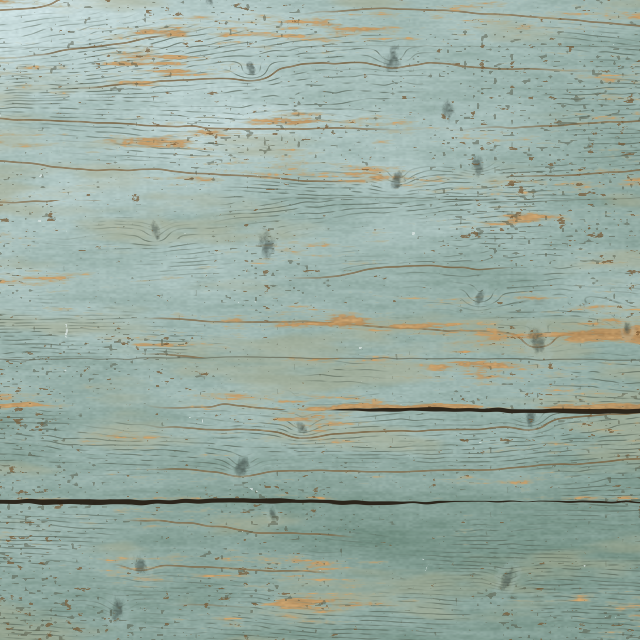
Reproduce this texture procedurally as a three.js fragment shader.

```glsl
// Weathered planks under worn blue-green paint, lit from the upper left.
// Contours of a warped height field give the grain, stretched noise peels
// the paint back to orange wood, and wobbling lines form the plank gaps.
varying vec2 vUv;

float hash(vec2 p) {
  return fract(sin(dot(p, vec2(127.1, 311.7))) * 43758.5453);
}

float noise(vec2 p) {
  vec2 i = floor(p), f = fract(p);
  f = f * f * (3.0 - 2.0 * f);
  return mix(mix(hash(i), hash(i + vec2(1.0, 0.0)), f.x),
             mix(hash(i + vec2(0.0, 1.0)), hash(i + 1.0), f.x), f.y);
}

float fbm(vec2 p) {
  float sum = 0.0, amp = 0.533;
  for (int i = 0; i < 4; i++) {
    sum += amp * noise(p);
    p = p * 2.03 + 17.3;
    amp *= 0.5;
  }
  return sum;
}

// Soft coverage of a shape from its signed distance
float fill(float d) {
  return 1.0 - smoothstep(-0.001, 0.001, d);
}

// Gaussian band around zero
float band(float d, float width) {
  return exp(-d * d / (width * width));
}

vec2 knotCentre(float i) {
  return vec2(hash(vec2(i, 3.7)), fract(i * 0.618 + 0.08 * hash(vec2(i, 9.1))));
}

// Growth ring height: level lines run along the plank and bend round knots
float rings(vec2 p) {
  float plank = step(0.216, p.y) + step(0.36, p.y) + step(0.44, p.y) + step(0.688, p.y);
  float h = 115.0 * p.y + 17.0 * noise(p * vec2(1.3, 5.0) + plank * 7.3);
  h += 1.3 * noise(p * vec2(8.0, 50.0)) + 0.4 * noise(p * vec2(40.0, 60.0));
  for (int i = 0; i < 18; i++) {
    vec2 d = p - knotCentre(float(i));
    h += 2.2 * exp(-dot(d * d, vec2(1600.0, 3000.0)));
  }
  return h;
}

// Distance above a gap that wobbles along its length
float gapOffset(vec2 p, float y) {
  return p.y - y - 0.007 * (noise(vec2(p.x * 5.0, y * 90.0)) - 0.5)
       - 0.0025 * (noise(vec2(p.x * 45.0, y * 50.0)) - 0.5);
}

void main() {
  vec2 p = vUv;
  float streak = fbm(p * vec2(4.0, 32.0));
  float fine = fbm(p * vec2(22.0, 180.0) + 5.0);
  float patches = fbm(p * vec2(3.0, 6.0) + 31.0);
  float grit = noise(p * vec2(190.0, 330.0));

  // Paint, paler towards the light
  float light = 0.04 + 0.40 * p.y + 0.20 * (1.0 - p.x)
              + 0.52 * exp(-2.5 * length((p - vec2(0.0, 1.0)) * vec2(0.9, 1.4)));
  light += 0.75 * (patches - 0.5) + 0.40 * (streak - 0.5) + 0.30 * (fine - 0.5);
  vec3 col = mix(vec3(0.475, 0.585, 0.54), vec3(0.77, 0.85, 0.85), clamp(light, -0.1, 1.1));
  col += 0.05 * (grit - 0.5);
  col = mix(col, vec3(0.67, 0.68, 0.57), 0.5 * smoothstep(0.53, 0.75, fbm(p * vec2(5.0, 22.0) + 63.0)));

  // Fine broken grain, kept at an even width by the slope of the rings
  float h = rings(p), e = 0.0008;
  vec2 slope = vec2(rings(p + vec2(e, 0.0)) - h, rings(p + vec2(0.0, e)) - h) / e;
  float steep = max(length(slope), 25.0);
  float lineDist = abs(fract(h) - 0.5) / steep;
  float grain = 1.0 - smoothstep(0.0001, 0.0017, lineDist);
  grain *= 1.0 - smoothstep(180.0, 330.0, steep);
  grain *= smoothstep(0.40, 0.62, fbm(p * vec2(4.0, 13.0) + 11.0));
  grain *= smoothstep(0.15, 0.75, noise(p * vec2(70.0, 160.0)));
  col = mix(col, vec3(0.33, 0.38, 0.33), 0.62 * grain);

  // A few long late-wood lines with a worn brown edge
  float late = 1.0 - step(0.5, mod(floor(h), 9.0));
  late *= (1.0 - smoothstep(0.0006, 0.0021, lineDist)) * smoothstep(0.48, 0.60, noise(p * vec2(3.0, 8.0) + 4.0));
  col = mix(col, vec3(0.50, 0.39, 0.25), 0.7 * late);

  // Paint worn off in streaks, most of all along a few bands and gaps
  float lowerGap = gapOffset(p, 0.216), upperGap = gapOffset(p, 0.359);
  float wear = 0.6 * streak + 0.4 * fine;
  wear += 0.17 * band(p.y - 0.515 + 0.035 * p.x, 0.016) * smoothstep(0.1, 0.65, p.x);
  wear += 0.15 * band(p.y - 0.432, 0.012) * (1.0 - smoothstep(0.5, 0.95, p.x));
  wear += 0.14 * band(p.y - 0.815, 0.008) * (1.0 - smoothstep(0.1, 0.25, p.x));
  wear += 0.18 * band(lowerGap - 0.005, 0.005) + 0.2 * band(upperGap - 0.005, 0.005) * smoothstep(0.4, 0.7, p.x);
  wear += 0.07 * (grit - 0.5);
  vec3 wood = mix(vec3(0.58, 0.42, 0.25), vec3(0.86, 0.66, 0.42), fine + 0.35 * (grit - 0.5));
  col = mix(col, vec3(0.66, 0.64, 0.51), 0.45 * smoothstep(0.59, 0.68, wear));
  col = mix(col, wood, 0.82 * smoothstep(0.66, 0.74, wear) * (1.0 - 0.4 * grain));

  // Knots: streaky smudged ovals with a pale halo
  for (int i = 0; i < 18; i++) {
    float id = float(i);
    vec2 d = p - knotCentre(id);
    float r = mix(0.006, 0.016, hash(vec2(id, 5.3)));
    d.x += 0.7 * d.y * (hash(vec2(id, 8.2)) - 0.5);
    float q = length(d / vec2(0.8 * r, 1.35 * r)) + 1.5 * (fbm(p * vec2(150.0, 110.0)) - 0.5);
    col = mix(col, vec3(0.66, 0.75, 0.74), 0.25 * band(q - 1.5, 0.5));
    col = mix(col, vec3(0.28, 0.33, 0.31), 0.65 * (1.0 - smoothstep(0.2, 1.2, q)) * (0.5 + 0.7 * grit));
  }

  // Small dark pits, brown chips and rare white flecks, gathered in rough areas
  float rough = smoothstep(0.42, 0.68, fbm(p * vec2(5.0, 9.0) + 47.0));
  float pits = smoothstep(0.84, 0.95, noise(p * vec2(150.0, 260.0) + 3.0) + 0.12 * rough - 0.06);
  col = mix(col, vec3(0.34, 0.35, 0.28), 0.5 * pits);
  float chips = smoothstep(0.77, 0.85, fbm(p * vec2(65.0, 125.0) + 8.0) + 0.08 * rough - 0.02);
  col = mix(col, vec3(0.46, 0.34, 0.20), 0.7 * chips);
  float flecks = smoothstep(0.86, 0.89, fbm(p * vec2(48.0, 55.0) + 91.0));
  col = mix(col, vec3(0.85, 0.89, 0.88), 0.8 * flecks);

  // Faint joints, then the two open gaps
  float joints = fill(abs(gapOffset(p, 0.44)) - 0.0009) + 0.7 * fill(abs(gapOffset(p, 0.688)) - 0.0006) * smoothstep(0.3, 0.6, p.x)
               + 0.5 * fill(abs(gapOffset(p, 0.928)) - 0.0005);
  col = mix(col, vec3(0.30, 0.29, 0.22), 0.7 * joints * (0.5 + 0.5 * streak));
  float ragged = 0.0016 * (noise(vec2(p.x * 28.0, 2.0)) - 0.5);
  float lowerWidth = 0.0008 + 0.0028 * (1.0 - smoothstep(0.35, 0.85, p.x)) + ragged;
  float upperWidth = -0.0015 + 0.0046 * smoothstep(0.38, 0.7, p.x) + ragged;
  float gaps = max(fill(abs(lowerGap) - lowerWidth), fill(abs(upperGap) - upperWidth));
  col = mix(col, vec3(0.15, 0.12, 0.08), 0.95 * gaps);

  gl_FragColor = vec4(col, 1.0);
}
```
